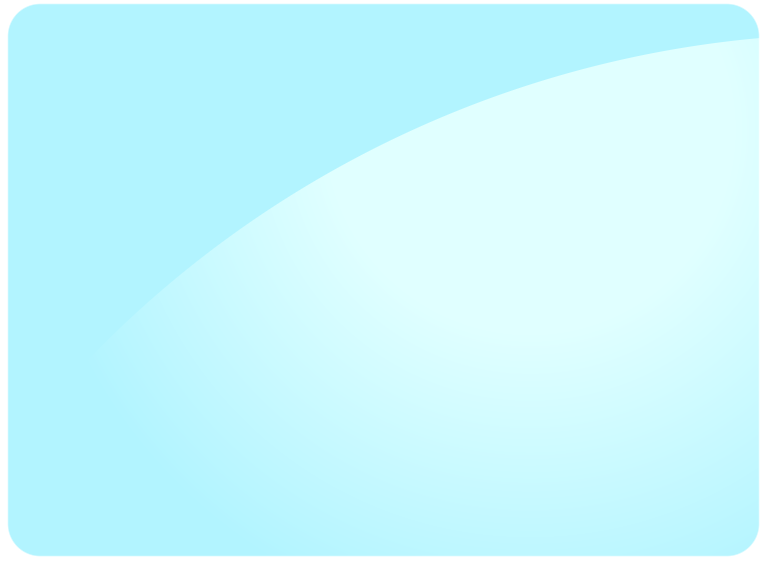
Give the GLSL for this background, as a Shadertoy shader.

```glsl
// All lengths are in units of the canvas height
const vec2 PANEL_CENTER = vec2(0.680, 0.5035);
const vec2 PANEL_HALF_SIZE = vec2(0.6658, 0.4894);
const float PANEL_RADIUS = 0.057;

const vec2 HILL_CENTER = vec2(1.5158, -0.9482);
const float HILL_RADIUS = 1.8883;

const vec2 GLOW_CENTER = vec2(0.94, 0.77);
const float GLOW_INNER = 0.36;
const float GLOW_OUTER = 0.89;

const vec3 MARGIN_COLOR = vec3(1.0);
const vec3 SKY_COLOR = vec3(0.698, 0.957, 1.0);
const vec3 GLOW_COLOR = vec3(0.878, 1.0, 1.0);

float roundedBox(vec2 p, vec2 halfSize, float radius) {
    vec2 q = abs(p) - halfSize + radius;
    return length(max(q, 0.0)) + min(max(q.x, q.y), 0.0) - radius;
}

// Coverage of a shape from its signed distance, one pixel soft
float coverage(float dist, float pixel) {
    return clamp(0.5 - dist / pixel, 0.0, 1.0);
}

void mainImage(out vec4 fragColor, in vec2 fragCoord) {
    float pixel = 1.0 / iResolution.y;
    vec2 p = fragCoord * pixel;

    // Radial glow that fades into the sky colour
    float fade = (length(p - GLOW_CENTER) - GLOW_INNER) / (GLOW_OUTER - GLOW_INNER);
    vec3 hillColor = mix(GLOW_COLOR, SKY_COLOR, clamp(fade, 0.0, 1.0));

    // Large disc rising from the lower right
    float hill = coverage(length(p - HILL_CENTER) - HILL_RADIUS, pixel);
    vec3 color = mix(SKY_COLOR, hillColor, hill);

    // Rounded panel on a plain margin
    float panel = coverage(roundedBox(p - PANEL_CENTER, PANEL_HALF_SIZE, PANEL_RADIUS), 1.5 * pixel);
    fragColor = vec4(mix(MARGIN_COLOR, color, panel), 1.0);
}
```
